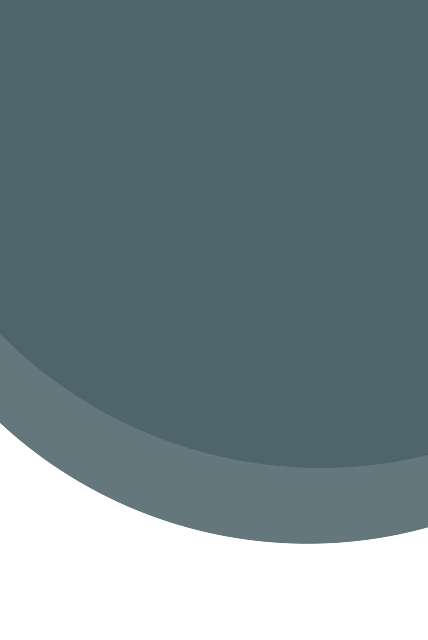
This background is drawn by a Shadertoy shader. Its source:

```glsl
#define PAPER_COLOR vec3(1.0)
#define RING_COLOR vec3(0.390, 0.467, 0.490)
#define DISC_COLOR vec3(0.302, 0.396, 0.420)
#define RING_CENTER vec2(0.4805, 0.8561)
#define RING_RADIUS 0.7057
#define DISC_CENTER vec2(0.5013, 0.9733)
#define DISC_RADIUS 0.7044

// Smooth coverage of a filled circle, with an edge one pixel wide
float circleMask(vec2 point, vec2 center, float radius) {
    float edge = 0.5 / iResolution.y;
    float dist = length(point - center) - radius;
    return 1.0 - smoothstep(-edge, edge, dist);
}

void mainImage(out vec4 fragColor, in vec2 fragCoord) {
    // Canvas height is one unit
    vec2 point = fragCoord / iResolution.y;

    // Lighter circle over the paper, then the dark disc on top
    vec3 color = PAPER_COLOR;
    color = mix(color, RING_COLOR, circleMask(point, RING_CENTER, RING_RADIUS));
    color = mix(color, DISC_COLOR, circleMask(point, DISC_CENTER, DISC_RADIUS));

    fragColor = vec4(color, 1.0);
}
```
